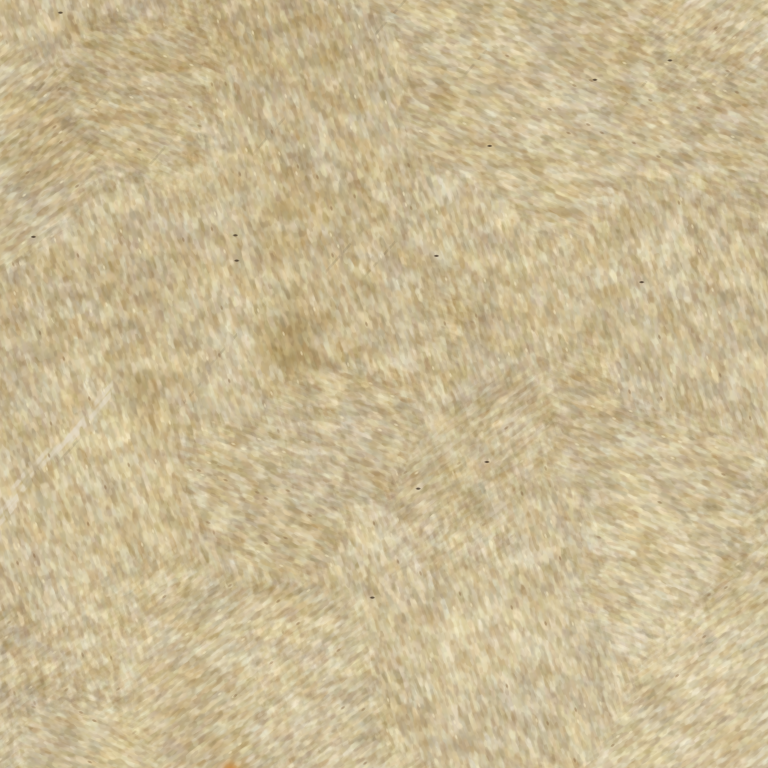
Give the GLSL for this texture, as a WebGL 1 fragment shader.

```glsl
precision highp float;
// Worn sandy stone: brushed patches of fine grain, stains, scratches and specks.
uniform vec2 u_resolution;

vec3 hash3(vec2 p) {
  vec3 k = vec3(dot(p, vec2(127.1, 311.7)), dot(p, vec2(269.5, 183.3)), dot(p, vec2(419.2, 371.9)));
  return fract(sin(k) * 43758.55);
}

// Soft cellular noise: three independent values centred on zero.
vec3 softCells(vec2 p) {
  vec2 cell = floor(p), f = fract(p);
  vec3 sum = vec3(0.0);
  float total = 0.0;
  for (int y = -1; y <= 1; y++) {
    for (int x = -1; x <= 1; x++) {
      vec2 o = vec2(float(x), float(y));
      vec2 d = o + 0.15 + 0.7 * hash3(cell + o).xy - f;
      float w = exp(-6.0 * dot(d, d));
      sum += w * (hash3(cell + o + 57.3) - 0.5);
      total += w;
    }
  }
  return sum / total;
}

vec2 rotate(vec2 p, float a) {
  return vec2(cos(a) * p.x + sin(a) * p.y, cos(a) * p.y - sin(a) * p.x);
}

// Sparse elongated specks; share is the fraction of cells that hold one.
float specks(vec2 p, float share, float radius) {
  vec3 h = hash3(floor(p) + 31.0);
  vec2 d = (fract(p) - 0.3 - 0.4 * h.xy) * vec2(0.6, 1.2);
  return step(h.z, share) * (1.0 - smoothstep(radius * 0.2, radius, length(d)));
}

float stain(vec2 p, vec2 centre, vec2 size) {
  vec2 d = rotate(p - centre, -0.9) / size;
  return exp(-dot(d, d));
}

// Thin streak along x, tapering at both ends.
float streak(vec2 p, float halfLength, float width) {
  return (1.0 - smoothstep(width * 0.2, width, abs(p.y)))
       * (1.0 - smoothstep(halfLength * 0.4, halfLength, abs(p.x)));
}

void main() {
  vec2 uv = gl_FragCoord.xy / min(u_resolution.x, u_resolution.y);
  vec3 blotch = softCells(uv * 9.0 + 3.0);
  vec3 mottle = softCells(rotate(uv, -0.5) * vec2(36.0, 52.0));

  // Three brushing directions, each ruling its own patches and fading into the next
  vec3 rule = exp(16.0 * softCells(uv * 4.0 + 12.0) + 3.0 * blotch);
  rule /= length(rule);
  vec3 grain = vec3(0.0), fine = vec3(0.0);
  float cream = 0.0, flecks = 0.0;
  for (int i = 0; i < 3; i++) {
    float n = float(i);
    float weight = i == 0 ? rule.x : (i == 1 ? rule.y : rule.z);
    vec2 q = rotate(uv, -1.25 + 0.85 * n + 0.2 * step(1.5, n)) + 7.0 * n;
    grain += weight * softCells(q * vec2(72.0, 165.0) + 20.0);
    fine += weight * softCells(q * vec2(150.0, 270.0) + 70.0);
    cream += weight * specks(q * 58.0, 0.08, 0.15);
    flecks += weight * specks(q * 51.0 + 40.0, 0.05, 0.14);
  }

  float tone = 0.15 * grain.x + 0.095 * fine.x + 0.085 * mottle.x + 0.06 * blotch.x
             + 0.045 * dot(uv - 0.5, vec2(0.7, -0.7));
  float warmth = 0.055 * grain.y + 0.04 * fine.y + 0.06 * mottle.y + 0.03 * blotch.y;
  vec3 color = vec3(0.793, 0.73, 0.586) + tone * vec3(0.9, 1.02, 1.06)
             + warmth * vec3(0.25, 0.0, -0.7);
  color += 0.04 * grain.z * vec3(0.5, -0.4, -0.2);

  // Brown stains with mottled edges
  vec2 warped = uv + 0.02 * mottle.yz + 0.01 * blotch.yz;
  float brown = 0.75 * stain(warped, vec2(0.38, 0.56), vec2(0.038, 0.03))
              + 0.8 * stain(warped, vec2(0.18, 0.485), vec2(0.036, 0.022));
  color *= 1.0 - brown * vec3(0.17, 0.22, 0.34);
  float rust = stain(uv, vec2(0.3, -0.004), vec2(0.011));
  color = mix(color, vec3(0.78, 0.5, 0.2), 0.8 * rust);

  // Pale scratches at the lower left, faint dark ones elsewhere
  for (int i = 0; i < 12; i++) {
    float n = float(i);
    vec3 h = hash3(vec2(n, 4.0));
    vec2 along = mix(vec2(0.0, 0.33), vec2(0.13, 0.48), n / 11.0);
    vec2 p = rotate(uv - along - 0.02 * (h.yz - 0.5), 0.87);
    float pale = streak(p, 0.02 + 0.03 * h.y, 0.0045) * (0.8 + 2.0 * grain.x);
    color = mix(color, vec3(0.89, 0.85, 0.77), 0.6 * clamp(pale, 0.0, 1.0));

    vec3 g = hash3(vec2(n, 9.0));
    float dark = streak(rotate(uv - vec2(g.x, 0.35 + 0.65 * g.y), 0.85), 0.03 + 0.05 * g.z, 0.0025);
    color *= 1.0 - 0.09 * dark * clamp(0.6 + 4.0 * grain.y, 0.0, 1.0);
  }

  // Cream chips, brown flecks and a few near-black dots
  color = mix(color, vec3(0.96, 0.91, 0.76), 0.55 * min(cream, 1.0));
  color = mix(color, vec3(0.52, 0.4, 0.27), 0.45 * min(flecks, 1.0));
  color = mix(color, vec3(0.24, 0.19, 0.14), 0.75 * specks(uv * 34.0 + 90.0, 0.004, 0.09));

  gl_FragColor = vec4(clamp(color, 0.0, 1.0), 1.0);
}
```
